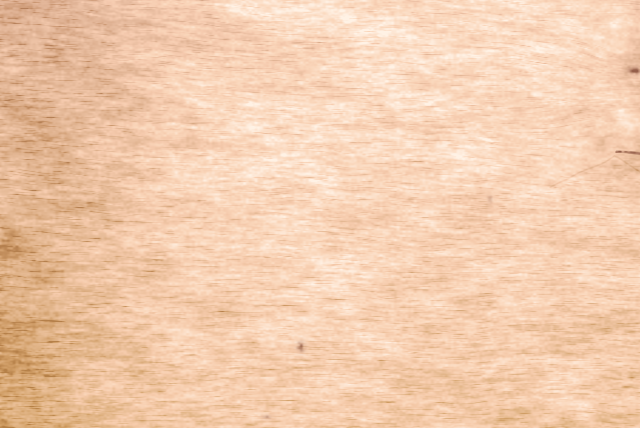
A Shadertoy shader for this texture:

```glsl
// Pale birch plywood: short horizontal fibres, fine dark pores, soft slanting clouds and a knot at the right.
#define FIBRE_SCALE vec2(27.0, 150.0)
#define FIBRE_DEPTH 1.75
#define SPECKLE_DEPTH 1.25
#define FLECK_SCALE vec2(9.0, 30.0)
#define FLECK_DEPTH 1.25
#define CLOUD_DEPTH 2.5
#define PORE_LAYERS 5
#define PORE_DEPTH 1.6
#define PORE_WIDTH 0.0017
#define LIGHT_CENTRE vec2(0.62, 0.85)
#define LIGHT_FALLOFF 3.6
#define KNOT_POS vec2(1.49, 0.80)

// Wood tones from deep shade to highlight
const vec3 TONES[8] = vec3[8](
    vec3(0.71, 0.50, 0.31), vec3(0.81, 0.61, 0.42), vec3(0.87, 0.69, 0.53),
    vec3(0.91, 0.74, 0.60), vec3(0.96, 0.79, 0.67), vec3(0.98, 0.84, 0.73),
    vec3(0.99, 0.89, 0.81), vec3(1.00, 0.95, 0.90));
const vec3 BARK = vec3(0.52, 0.30, 0.22);

float hash(vec2 p) {
    vec3 q = fract(p.xyx * vec3(0.1031, 0.1030, 0.0973));
    q += dot(q, q.yzx + 33.33);
    return fract((q.x + q.y) * q.z);
}

float noise(vec2 p) {
    vec2 i = floor(p), f = fract(p);
    f = f * f * (3.0 - 2.0 * f);
    return mix(mix(hash(i), hash(i + vec2(1, 0)), f.x),
               mix(hash(i + vec2(0, 1)), hash(i + vec2(1, 1)), f.x), f.y);
}

float fbm(vec2 p) {
    float sum = 0.0, amp = 0.5;
    for (int i = 0; i < 4; i++) {
        sum += amp * noise(p);
        p = 2.03 * p + 7.3;
        amp *= 0.5;
    }
    return sum / 0.9375;
}

float segment(vec2 p, vec2 a, vec2 b) {
    vec2 pa = p - a, ba = b - a;
    return length(pa - ba * clamp(dot(pa, ba) / dot(ba, ba), 0.0, 1.0));
}

// Soft elliptical mark, 1 at its centre
float spot(vec2 p, vec2 centre, vec2 radius) {
    vec2 q = (p - centre) / radius;
    return exp(-dot(q, q));
}

// Thin tapered dashes, each with its own length and tilt
float pores(vec2 p, float pixel) {
    float sum = 0.0;
    for (int i = 0; i < PORE_LAYERS; i++) {
        float k = float(i);
        vec2 scale = vec2(8.0 + 3.0 * k, 50.0 + 9.0 * k);
        vec2 g = p * scale + k * 17.3;
        g.x += 20.0 * hash(vec2(floor(g.y), k));
        vec2 id = floor(g) + 31.0 * k, f = fract(g);
        float chance = hash(id), tilt = hash(id + 2.9) - 0.5;
        float y = mix(0.3, 0.7, hash(id + 5.7)) + 0.3 * tilt * (f.x - 0.5);
        float width = max(PORE_WIDTH, 0.75 * pixel);
        float line = 1.0 - smoothstep(0.0, width, abs(f.y - y) / scale.y);
        float size = mix(0.2, 0.5, hash(id + 8.1));
        float taper = smoothstep(size, 0.4 * size, abs(f.x - 0.5));
        sum += line * taper * smoothstep(0.4, 1.0, chance);
    }
    return sum;
}

void mainImage(out vec4 fragColor, in vec2 fragCoord) {
    vec2 uv = fragCoord / iResolution.xy;
    float pixel = 1.0 / iResolution.y;
    vec2 p = vec2(uv.x * 1.5, uv.y);

    // Grain direction: falls to the right above, levels out below, bulges at the knot
    vec2 k = p - KNOT_POS;
    float knot = exp(-dot(k * vec2(6.5, 4.5), k * vec2(6.5, 4.5)));
    vec2 g = p;
    g.y += 0.05 * p.x * smoothstep(0.0, 0.6, uv.y) + 0.02 * noise(p * vec2(3.0, 5.0));
    g.y += 0.006 * noise(p * vec2(11.0, 17.0)) + 0.04 * knot * sin(k.y * 20.0);

    // Broad light, darker towards the left and lower edges
    float tone = 4.95 - LIGHT_FALLOFF * length((uv - LIGHT_CENTRE) * vec2(1.0, 0.55));
    tone -= 1.6 * smoothstep(0.3, 0.0, uv.x);

    // Clouds slanting down to the right
    vec2 swirl = p + 0.10 * vec2(noise(p * 5.0), noise(p * 5.0 + 9.0));
    vec2 slant = vec2(swirl.x - 0.45 * swirl.y, swirl.y + 0.45 * swirl.x);
    tone += CLOUD_DEPTH * (fbm(slant * vec2(3.0, 6.5)) - 0.5);

    // Flecks, fibres and speckle from coarse to fine
    float calm = 1.0 - 0.5 * knot;
    tone += FLECK_DEPTH * (noise(g * FLECK_SCALE) - 0.5);
    tone += calm * 0.8 * (noise(g * vec2(22.0, 70.0) + 13.0) - 0.5);
    tone += calm * FIBRE_DEPTH * (noise(g * FIBRE_SCALE) - 0.5);
    tone += SPECKLE_DEPTH * (noise(g * vec2(75.0, 190.0) + 40.0) - 0.5);
    tone += 0.8 * SPECKLE_DEPTH * (noise(p * vec2(150.0, 205.0) + 71.0) - 0.5);
    tone -= PORE_DEPTH * pores(g, pixel) * (1.0 - 0.8 * knot);

    // Uneven figure and pale lobes round the knot, stains at the left edge
    float figure = fbm(vec2(length(k * vec2(1.4, 0.8)) * 16.0, p.y * 6.0) + 3.0 * noise(p * 7.0));
    tone += knot * (4.5 * (figure - 0.5) - 0.5);
    tone += 1.5 * spot(p, vec2(1.465, 0.73), vec2(0.025, 0.07));
    tone += 1.2 * spot(p, vec2(1.45, 0.93), vec2(0.025, 0.05));
    tone -= 0.8 * spot(p, vec2(0.02, 0.45), vec2(0.05, 0.04));
    tone -= 0.7 * spot(p, vec2(0.04, 0.16), vec2(0.10, 0.08));

    // Fine curved seam below the knot
    vec2 bent = p + vec2(0.0, 0.012 * noise(p * 22.0) - 0.006);
    float seam = min(segment(bent, vec2(1.29, 0.565), vec2(1.44, 0.632)),
                     segment(bent, vec2(1.44, 0.632), vec2(1.50, 0.595)));
    tone -= 1.2 * smoothstep(0.004, 0.0, seam);

    tone = clamp(tone + 1.0, 0.0, 6.99);
    int i = int(tone);
    vec3 color = mix(TONES[i], TONES[i + 1], fract(tone));

    // Rosier shade at the top, more ochre at the bottom
    color.b += 0.09 * (uv.y - 0.45) * smoothstep(5.5, 1.0, tone);

    // Bark-coloured crack, knot heart and small blemishes
    float rough = 0.3 + 1.2 * noise(p * 150.0);
    float mark = 0.7 * rough * smoothstep(0.005, 0.001, segment(bent, vec2(1.445, 0.642), vec2(1.50, 0.639)));
    mark += 0.8 * rough * spot(p, vec2(1.487, 0.835), vec2(0.014, 0.008));
    mark += 0.55 * rough * spot(p, vec2(0.705, 0.19), vec2(0.009, 0.011));
    mark += 0.25 * rough * spot(p, vec2(1.148, 0.535), vec2(0.006, 0.010));
    mark += 0.3 * rough * spot(p, vec2(0.625, 0.025), vec2(0.012, 0.005));
    color = mix(color, BARK, clamp(mark, 0.0, 0.85));

    fragColor = vec4(clamp(color, 0.0, 1.0), 1.0);
}
```
